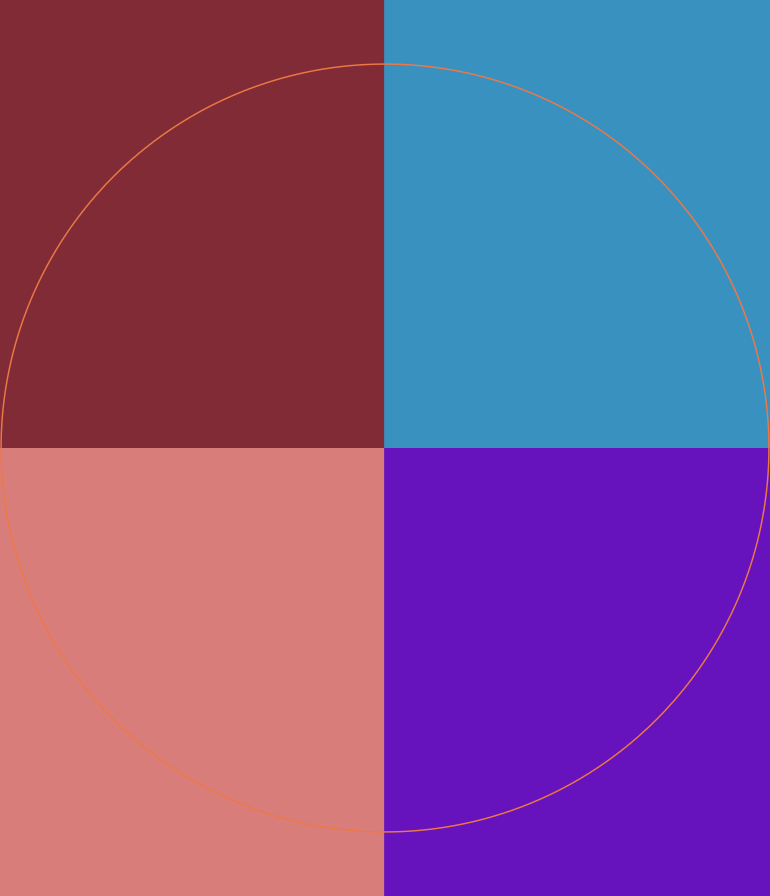
Reproduce this background procedurally as a Shadertoy shader.

```glsl
// Four flat colour quadrants under one thin orange ring.
// Smoothed half-plane steps choose the quadrant; the ring is a
// circle distance turned into pixel coverage.

const vec3 MAROON = vec3(0.50, 0.17, 0.21);
const vec3 BLUE   = vec3(0.22, 0.57, 0.75);
const vec3 ROSE   = vec3(0.85, 0.49, 0.48);
const vec3 VIOLET = vec3(0.40, 0.07, 0.74);
const vec3 ORANGE = vec3(0.93, 0.47, 0.27);

// Share of a pixel on the positive side of an edge.
float coverage(float dist, float pixel) {
    return clamp(dist / pixel + 0.5, 0.0, 1.0);
}

// Blend of four colours meeting at the given corner.
vec3 quadrants(vec2 p, vec2 corner, float pixel) {
    float right = coverage(p.x - corner.x, pixel);
    float upper = coverage(p.y - corner.y, pixel);
    return mix(mix(ROSE, VIOLET, right), mix(MAROON, BLUE, right), upper);
}

// Coverage of a circle outline.
float ring(vec2 p, float radius, float width, float pixel) {
    float dist = abs(length(p) - radius);
    return coverage(0.5 * width - dist, pixel);
}

void mainImage(out vec4 fragColor, in vec2 fragCoord) {
    // Centred coordinates; the shorter canvas side is one unit.
    float pixel = 1.0 / min(iResolution.x, iResolution.y);
    vec2 p = (fragCoord - 0.5 * iResolution.xy) * pixel;

    // Background, with the vertical seam a hair left of centre.
    vec3 color = quadrants(p, vec2(-0.0011, 0.0), pixel);

    // Thin ring that almost touches the sides.
    color = mix(color, ORANGE, ring(p, 0.4986, 0.0019, pixel));

    fragColor = vec4(color, 1.0);
}
```
